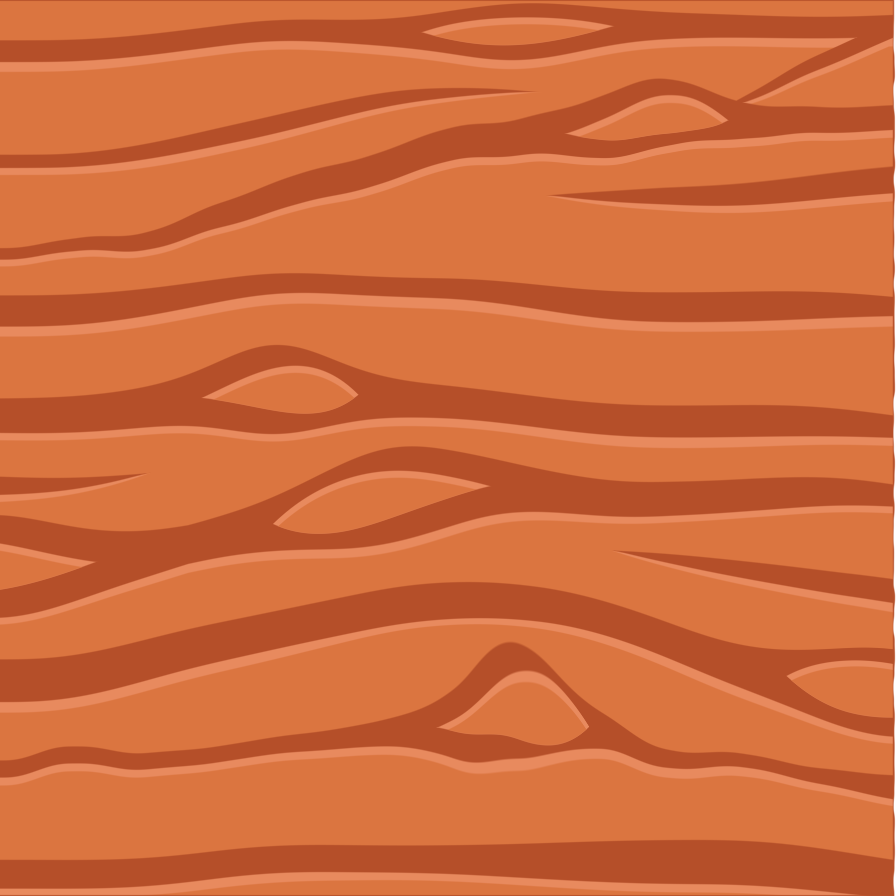
Write a three.js fragment shader that draws this texture.

```glsl
// Flat cartoon wood grain: wavy dark grooves with a pale lip below each one.
// Rows are spaced by formula, then bent by broad swells and value noise; some
// widen around almond-shaped knots, and pointed slivers run in the wide gaps.
varying vec2 vUv;

const vec3 WOOD = vec3(0.86, 0.46, 0.25);
const vec3 GROOVE = vec3(0.71, 0.31, 0.16);
const vec3 LIP = vec3(0.91, 0.54, 0.37);
const float ROW_STEP = 0.112;

// Sine-free hash
float hash(vec2 p) {
  vec3 q = fract(p.xyx * 0.1031);
  q += dot(q, q.yzx + 33.33);
  return fract((q.x + q.y) * q.z);
}

// Smooth value noise, 0 to 1
float noise(vec2 p) {
  vec2 cell = floor(p);
  vec2 f = fract(p);
  f = f * f * f * (f * (f * 6.0 - 15.0) + 10.0);
  float low = mix(hash(cell), hash(cell + vec2(1.0, 0.0)), f.x);
  float high = mix(hash(cell + vec2(0.0, 1.0)), hash(cell + 1.0), f.x);
  return mix(low, high, f.y);
}

float bell(float x, float center, float radius) {
  float t = (x - center) / radius;
  return exp(-t * t);
}

// Soft-edged coverage of a signed distance
float cover(float d) {
  return 1.0 - smoothstep(-0.001, 0.001, d);
}

// Height within the bent grain: a climb at upper right, a hump at lower middle
float grainHeight(vec2 p) {
  float climb = 0.09 * smoothstep(0.05, 0.75, p.x) * bell(p.y, 0.84, 0.14);
  float hump = 0.055 * bell(p.x, 0.58, 0.2) - 0.04 * smoothstep(0.6, 0.95, p.x);
  float drift = 0.06 * (noise(p * vec2(2.6, 2.2) + 5.0) - 0.5);
  return p.y - climb - hump * bell(p.y, 0.27, 0.11) + drift;
}

void main() {
  float x = vUv.x;
  float height = grainHeight(vUv);
  float stretch = max((grainHeight(vUv + vec2(0.0, 0.01)) - height) / 0.01, 0.35);
  float groove = 1.0;
  float lip = 1.0;
  float knot = 1.0;
  float knotCore = 1.0;

  for (int i = 0; i < 10; i++) {
    float row = float(i);
    float seed = hash(vec2(row + 20.0, 3.0));
    float size = mix(1.1, 0.5, min(row / 8.0, 1.0));

    // Groove centre line; some rows climb to the right, some ripple
    float center = (row + 0.4) * ROW_STEP + 0.06 * bell(row, 4.5, 1.1);
    center += 0.026 * (noise(vec2(x * 4.0, row * 9.0 + 30.0)) - 0.5);
    float ripple = 0.018 * (noise(vec2(x * 12.0, row + 70.0)) - 0.5);
    center += mod(row, 5.0) == 1.0 ? ripple : 0.0;
    center += row > 0.0 && mod(row, 3.0) == 0.0 ? 0.065 * smoothstep(0.15, 0.85, x) : 0.0;
    float y = (height - center) / stretch;

    // Varying thickness, with one row running out to a point
    float taper = row == 7.0 ? 1.0 - exp(-6.0 * max(0.62 - x, 0.0)) : 1.0;
    float halfWidth = 0.006 + 0.020 * noise(vec2(x * 2.5 + 40.0, row * 5.0 + 30.0));
    float lipHeight = 0.007 + 0.005 * noise(vec2(x * 4.0 + 9.0, row * 3.0 + 50.0));

    // The groove swells where it wraps a knot; one row has a second at its left
    float hasKnot = mod(row, 5.0) == 0.0 || row == 7.0 ? 0.0 : 1.0;
    float knotX = fract(row * 0.43 + 0.139 + 0.45 * bell(row, 4.0, 0.4));
    float offset = x - knotX;
    offset += row == 3.0 && offset < -0.22 ? 0.44 : 0.0;
    float u = offset / mix(0.09, 0.135, seed);
    halfWidth += hasKnot * (0.034 * exp(-1.3 * u * u) + 0.009 * exp(-0.25 * u * u));
    halfWidth = halfWidth * size * taper - 0.002 * (1.0 - taper);
    groove = min(groove, abs(y) - halfWidth);
    lip = min(lip, abs(y + lipHeight * taper) - halfWidth);

    // Lopsided almond inside the swelling, lit along its upper rim
    float s = clamp(u, -1.0, 1.0);
    s += (seed - 0.5) * 0.7 * (1.0 - s * s);
    float almondHalf = 0.037 * size * hasKnot * (1.0 - s * s) - 0.003;
    float almond = abs(y) - almondHalf;
    knot = min(knot, almond);
    knotCore = min(knotCore, max(almond, abs(y + 0.008) - almondHalf));

    // Slivers enter from one side and narrow to a point; one is a rising fork
    bool fork = row == 6.0;
    bool fromRight = mod(row, 3.0) == 2.0 || fork;
    if (row > 0.0 && row < 7.0 && (fromRight || row == 3.0)) {
      float tip = fork ? 0.78 : mix(0.56, 0.7, seed);
      float reach = max(fromRight ? x - tip : 0.18 - x, 0.0);
      float point = 1.0 - exp(-7.0 * reach);
      float sliverY = fork ? y - 0.45 * reach : y - (0.12 - 0.01 * row) / stretch;
      float sliverHalf = 0.017 * point - 0.002;
      groove = min(groove, abs(sliverY) - sliverHalf);
      lip = min(lip, abs(sliverY + 0.011 * point) - sliverHalf);
    }
  }

  // Paint from back to front
  vec3 color = mix(WOOD, LIP, cover(lip));
  color = mix(color, GROOVE, cover(groove));
  color = mix(color, LIP, cover(knot));
  color = mix(color, WOOD, cover(knotCore));

  // Thin dark border, and a ragged white margin at the right
  float border = min(min(vUv.y, 1.0 - vUv.y), 0.9975 - x);
  color = mix(color, GROOVE, cover(border - 0.001));
  float rag = 0.002 * noise(vec2(vUv.y * 60.0, 4.0));
  color = mix(color, vec3(1.0), cover(0.997 + rag - x));
  gl_FragColor = vec4(color, 1.0);
}
```
